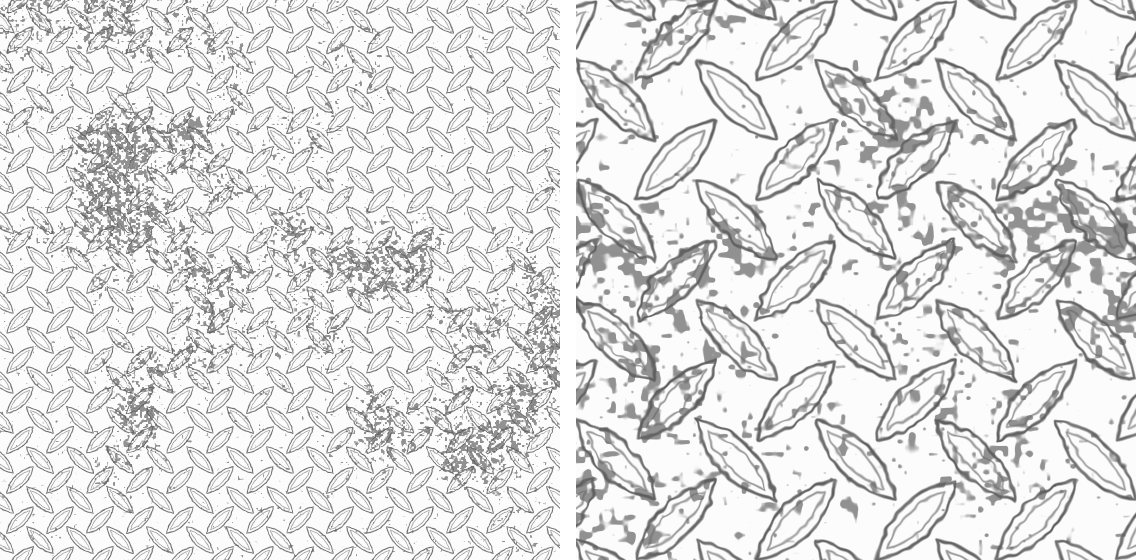
Left: the whole. Right: its middle third, enlarged.
Give the GLSL for this texture, as a Shadertoy shader.

```glsl
// Worn tread plate: a 14 by 14 grid of outlined diagonal lenses with speckled grime.

float hash(vec2 p) {
    return fract(sin(dot(p, vec2(127.1, 311.7))) * 43758.5453);
}

float noise(vec2 p) {
    vec2 i = floor(p), f = fract(p);
    f = f * f * (3.0 - 2.0 * f);
    return mix(mix(hash(i), hash(i + vec2(1, 0)), f.x),
               mix(hash(i + vec2(0, 1)), hash(i + vec2(1, 1)), f.x), f.y);
}

float fbm(vec2 p) {
    float sum = 0.0, amp = 0.5;
    for (int i = 0; i < 5; i++) {
        sum += amp * noise(p);
        p = p * 2.03 + 17.3;
        amp *= 0.5;
    }
    return sum;
}

// Signed distance to a pointed lens standing along y
float lens(vec2 p, float halfWidth, float halfLength) {
    p = abs(p);
    float d = (halfLength * halfLength - halfWidth * halfWidth) / (2.0 * halfWidth);
    return (p.y - halfLength) * d > p.x * halfLength
        ? length(p - vec2(0.0, halfLength))
        : length(p + vec2(d, 0.0)) - d - halfWidth;
}

float stroke(float dist, float width, float pixel) {
    return smoothstep(0.5 * (width + pixel) + 0.006, 0.5 * (width - pixel) - 0.006, abs(dist));
}

void mainImage(out vec4 fragColor, in vec2 fragCoord) {
    vec2 uv = fragCoord / iResolution.y;
    float pixel = 14.0 / iResolution.y;

    // Grime patches, heavier at the upper left and fading to the right
    float bias = 0.2 * smoothstep(0.24, 0.03, abs(uv.x - 0.14)) * smoothstep(0.3, 0.65, uv.y)
               + 0.14 * smoothstep(0.2, 0.0, length(uv - vec2(0.6, 0.84)))
               - 0.06 * uv.x;
    float wear = smoothstep(0.42, 0.78, fbm(uv * 6.0 + 3.7) + bias);

    // Two interleaved lens lattices, with edges roughened by wear
    vec2 cell = uv * 14.0;
    vec2 rough = vec2(noise(uv * 210.0), noise(uv * 210.0 + 91.0)) - 0.5;
    cell += rough * mix(0.02, 0.06, wear);
    vec2 a = fract(cell + vec2(0.5, 0.0)) - 0.5;
    vec2 b = fract(cell + vec2(0.0, 0.5)) - 0.5;
    a = vec2(a.x + a.y, a.y - a.x) * 0.7071;
    b = vec2(b.x - b.y, b.x + b.y) * 0.7071;
    float outer = min(lens(a, 0.15, 0.465), lens(b, 0.15, 0.465));
    float inner = min(lens(a, 0.082, 0.34), lens(b, 0.082, 0.34));

    // Fine speckles, denser on the sloped rim of each lens
    float rim = smoothstep(0.02, -0.02, outer) * smoothstep(-0.02, 0.02, inner);
    float grit = 0.6 * noise(uv * 270.0) + 0.4 * noise(uv * 118.0 + 40.0);
    float limit = mix(0.82, 0.46, wear) - rim * mix(0.05, 0.1, wear);
    float grain = smoothstep(limit - 0.04, limit + 0.1, grit);

    // Ink: grime first, then the outlines
    float shade = mix(0.99, 0.57, grain);
    float ink = mix(0.8, 1.0, noise(uv * 150.0 + 7.0));
    shade = mix(shade, 0.42, ink * 0.75 * stroke(inner, 0.018, pixel));
    shade = mix(shade, 0.36, ink * stroke(outer, 0.026, pixel));
    fragColor = vec4(vec3(shade), 1.0);
}
```
